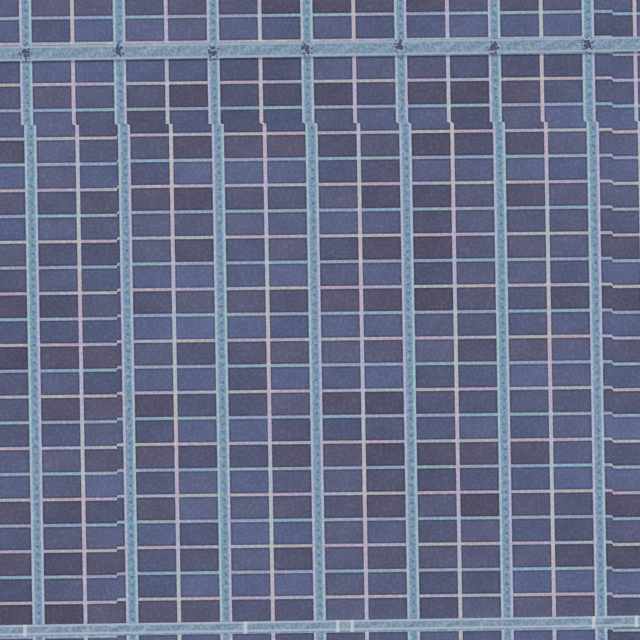
Give the GLSL for this pattern, as a Shadertoy shader.

```glsl
float hash(vec2 p) {
    p = fract(p * vec2(0.1031, 0.1137));
    p += dot(p, p.yx + 33.33);
    return fract((p.x + p.y) * p.x * 71.7);
}

// Distance to the nearest jittered point
float cellular(vec2 p) {
    vec2 cell = floor(p), f = p - cell;
    float nearest = 2.0;
    for (int j = -1; j <= 1; j++)
        for (int i = -1; i <= 1; i++) {
            vec2 o = vec2(i, j), id = cell + o + 200.0;
            vec2 jitter = vec2(hash(id), hash(id + 57.0));
            nearest = min(nearest, length(o + jitter - f));
        }
    return nearest;
}

// Soft-edged strip of the given half width
float strip(float dist, float halfWidth) {
    float soft = max(0.0014, 0.7 / iResolution.y);
    return 1.0 - smoothstep(halfWidth - soft, halfWidth + soft, abs(dist));
}

void mainImage(out vec4 fragColor, in vec2 fragCoord) {
    vec2 p = fragCoord / iResolution.xy;
    float x = p.x, depth = 1.0 - p.y;
    float grain = cellular(p * 190.0) - 0.5;
    float blotch = cellular(p * vec2(26.0, 34.0)) - 0.5;
    float broad = sin(x * 9.0 + 2.0 * sin(depth * 5.0)) * sin(depth * 8.0 + x * 3.0);

    // Slightly skewed grid, with small jogs along its seams
    float lower = smoothstep(0.1945, 0.1965, depth + 0.006 * x);
    float jog = lower * (1.0 - smoothstep(0.182, 0.184, x)) + smoothstep(0.956, 0.958, x);
    float crossbar = depth - 0.084 + 0.0155 * x;
    float footbar = depth - 0.986 + 0.015 * x;
    float above = step(crossbar, 0.0);
    float u = (x - 0.039 - 0.017 * depth - 0.0048 * lower) / 0.1465;
    float v = (depth - 0.133 + 0.012 * x - 0.004 * jog - 0.017 * above
               - 0.013 * step(0.0, footbar)) / 0.0403;

    float barId = round(u), rowId = round(v);
    float barX = (u - barId) * 0.1465;
    float midX = (fract(u) - 0.5) * 0.1465;
    float rowY = (v - rowId) * 0.0403;

    // Panels lean violet or blue by row, with uneven fading
    vec2 panel = vec2(floor(u * 2.0), floor(v)) + 40.0;
    float blueRow = mod(panel.y, 2.0);
    float blueness = 0.3 + 0.42 * blueRow + 0.6 * (hash(panel) - 0.45) + 0.15 * broad;
    vec3 color = mix(vec3(0.352, 0.345, 0.435), vec3(0.358, 0.393, 0.525),
                     clamp(blueness, 0.0, 1.0));
    color *= 1.0 + 0.12 * (hash(panel + 19.0) - 0.5) + 0.08 * blotch + 0.03 * broad;
    color += 0.06 * grain;

    // Shadow around each panel
    float rim = min(min(abs(rowY), abs(midX)), abs(barX) - 0.0075);
    color *= 1.0 - 0.13 * strip(rim, 0.0052);

    // Thin dividers: cream and pale blue rows, then the middle posts
    float paleBlue = mod(rowId + 40.0, 2.0);
    vec3 rowColor = mix(vec3(0.71, 0.685, 0.735), vec3(0.59, 0.67, 0.755), paleBlue);
    rowColor += 0.03 * sin(vec3(0.0, 2.0, 4.0) + x * 23.0 + rowId * 1.9);
    color = mix(color, rowColor + 0.12 * grain, 0.94 * strip(rowY, 0.0024));
    vec3 postColor = vec3(0.73, 0.715, 0.765)
                   + 0.025 * sin(vec3(0.0, 2.0, 4.0) + depth * 17.0 + floor(u) * 2.3);
    color = mix(color, postColor + 0.1 * grain, 0.96 * strip(midX, 0.0031));

    // Wide blue bars with tinted rails and a dashed centre
    vec3 barColor = vec3(0.50, 0.60, 0.69) + 0.13 * grain;
    float dash = smoothstep(0.1, 0.7, sin(depth * 480.0 + barId * 2.0));
    barColor -= vec3(0.1, 0.08, 0.05) * dash * strip(barX - 0.0008, 0.0024);
    float tint = 0.5 + 0.5 * sin(depth * 5.0 + barId * 2.4 + sign(barX) * 1.1);
    vec3 railColor = mix(vec3(0.73, 0.695, 0.80), vec3(0.63, 0.75, 0.765), tint);
    barColor = mix(barColor, railColor + 0.08 * grain, 0.9 * strip(abs(barX) - 0.0076, 0.0021));
    color = mix(color, barColor, strip(barX, 0.0098));

    // Horizontal crossbar with streaks and pale edges
    float streak = sin(x * 61.0) * sin(x * 143.0 + crossbar * 300.0);
    vec3 beamColor = vec3(0.51, 0.595, 0.68) + 0.035 * streak + 0.14 * grain;
    vec3 beamEdge = vec3(0.65, 0.70, 0.765);
    vec3 crossColor = mix(beamColor, beamEdge, 0.7 * strip(abs(crossbar) - 0.0098, 0.0018));
    color *= 1.0 - 0.2 * strip(crossbar - 0.013, 0.003);
    color = mix(color, crossColor, strip(crossbar, 0.012));

    // Dark uneven fittings at the crossings
    vec2 fitting = vec2(barX + 0.001, crossbar + 0.003 * sin(barId * 2.1));
    float knot = length(fitting * vec2(1.0, 0.75)) + 0.012 * grain;
    color = mix(color, vec3(0.24, 0.26, 0.36), 0.75 * (1.0 - smoothstep(0.002, 0.008, knot)));

    // Foot beam with two rails and scattered bright clips
    vec3 footColor = mix(beamColor, vec3(0.69, 0.725, 0.785),
                         0.8 * strip(abs(footbar + 0.001) - 0.0065, 0.0018));
    float clipCell = floor(x * 90.0);
    float clip = step(0.93, hash(vec2(clipCell, 8.0))) * strip((fract(x * 90.0) - 0.5) / 90.0, 0.0028);
    footColor = mix(footColor, vec3(0.80, 0.80, 0.82), 0.8 * clip);
    color = mix(color, footColor, strip(footbar, 0.0095));

    fragColor = vec4(clamp(color, 0.0, 1.0), 1.0);
}
```
